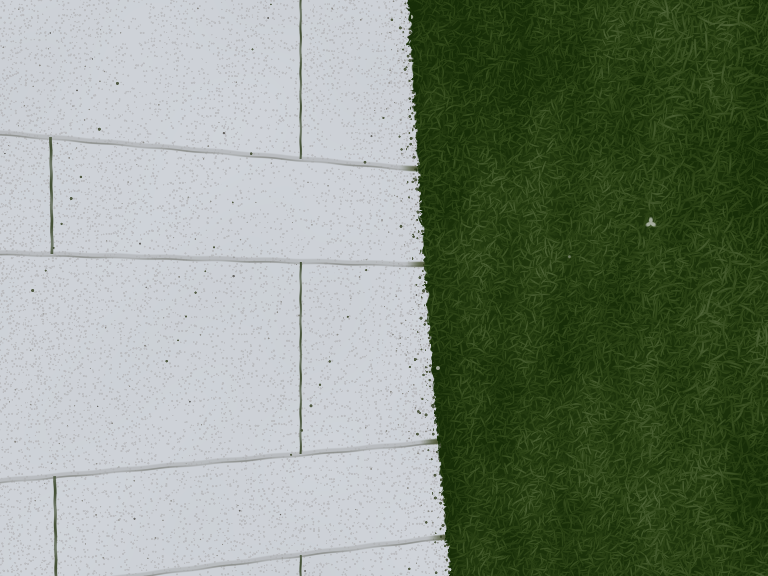
Reproduce this texture procedurally as a WebGL 1 fragment shader.

```glsl
precision highp float;
uniform vec2 u_resolution;

vec2 hash2(vec2 p) {
  vec2 k = vec2(dot(p, vec2(127.1, 311.7)), dot(p, vec2(269.5, 183.3)));
  return fract(sin(k) * 43758.5);
}

// One randomly placed dot per cell; density is the chance that it shows
float specks(vec2 p, float density, float radius, float soft) {
  vec2 cell = floor(p);
  float ink = 0.0;
  for (int j = -1; j <= 1; j++) {
    for (int i = -1; i <= 1; i++) {
      vec2 id = cell + vec2(float(i), float(j));
      vec2 h = hash2(id);
      float chance = hash2(id + 71.3).x;
      float r = radius * (0.5 + 0.5 * h.y);
      float dotInk = 1.0 - smoothstep(r - soft, r + soft, length(p - id - h));
      ink = max(ink, dotInk * step(chance, density));
    }
  }
  return ink;
}

// Short strokes scattered over a grid, each with its own tilt and brightness
float blades(vec2 p, float soft) {
  vec2 cell = floor(p);
  float light = 0.0;
  for (int j = -1; j <= 1; j++) {
    for (int i = -1; i <= 1; i++) {
      vec2 id = cell + vec2(float(i), float(j));
      vec2 h = hash2(id);
      vec2 g = hash2(id + 19.7);
      float angle = 0.75 + (g.x - 0.5) * 2.7;
      vec2 dir = vec2(cos(angle), sin(angle));
      vec2 rel = p - id - h;
      rel += vec2(-dir.y, dir.x) * dot(rel, dir) * dot(rel, dir) * (h.x - 0.5) * 0.6;
      float along = clamp(dot(rel, dir), -0.7, 0.7);
      float d = length(rel - dir * along);
      float stroke = 1.0 - smoothstep(0.03, 0.09 + soft, d);
      light = max(light, stroke * (0.25 + 0.75 * g.y) * (1.0 - 0.4 * abs(along)));
    }
  }
  return light;
}

float waves(vec2 p) {
  return (sin(p.x + 1.7 * sin(p.y * 0.7)) + sin(p.y * 1.3 + 1.4 * sin(p.x * 0.8 + 2.0))
    + 0.6 * sin(p.x * 2.3 - p.y * 1.9)) / 2.6;
}

vec3 paving(vec2 p, float lawn, float px) {
  float t = 1.0 - p.y;
  vec3 col = vec3(0.805, 0.822, 0.845) + 0.008 * waves(p * 9.0);

  // Stone grain, denser towards the left and the lawn
  float fringe = exp(min(lawn, 0.0) / 0.035);
  float worn = 0.24 + 0.08 * waves(p * 7.0 + 3.0) + 0.13 * exp(-p.x * 6.0);
  float grain = specks(p * 230.0, worn + 0.3 * fringe, 0.46, px * 115.0);
  col = mix(col, vec3(0.70, 0.70, 0.71), grain * 0.7);
  float grit = specks(p * 150.0 + 40.0, 0.012 + 0.45 * fringe * fringe, 0.24, px * 75.0);
  col = mix(col, vec3(0.47, 0.46, 0.43), grit * 0.75);
  col = mix(col, vec3(0.30, 0.29, 0.27), 0.8 * specks(p * 48.0, 0.018, 0.10, px * 24.0));

  // Sloping joints between the courses
  vec4 joints = vec4(0.231, 0.439, 0.835, 1.031) + vec4(0.086, 0.028, -0.09, -0.137) * p.x;
  joints.w += 0.012 * p.x * p.x;
  vec4 offs = t - joints + 0.0006 * sin(p.x * 70.0);
  float row = dot(step(0.0, offs), vec4(1.0));
  vec4 bands = 1.0 - smoothstep(0.0025, 0.0045 + px, abs(offs));
  vec4 lines = 1.0 - smoothstep(0.0002, 0.0008 + px, abs(offs - 0.003));
  float band = max(max(bands.x, bands.y), max(bands.z, bands.w));
  float line = max(max(lines.x, lines.y), max(lines.z, lines.w));
  col = mix(col, vec3(0.68, 0.69, 0.70), band * 0.65);
  col = mix(col, vec3(0.50, 0.51, 0.49), line * (0.45 + 0.25 * sin(p.x * 41.0 + row)));
  col = mix(col, vec3(0.25, 0.29, 0.14), band * smoothstep(-0.035, 0.0, lawn) * 0.8);

  // Mossy cross joints, staggered on alternate courses
  float odd = mod(row, 2.0);
  float crossX = mix(0.522, 0.090 + 0.012 * (t - 0.4), odd);
  float d = abs(p.x - crossX + 0.0004 * sin(p.y * 160.0));
  float gap = 1.0 - smoothstep(0.0006, 0.0012 + px, d - 0.0006 * odd);
  col = mix(col, vec3(0.25, 0.30, 0.19), gap * (0.82 + 0.15 * sin(p.y * 95.0)));
  return col;
}

vec3 grass(vec2 p, float lawn, float px) {
  float right = smoothstep(0.15, 0.55, lawn);
  float fine = blades(p * 112.0, px * 90.0);
  float medium = blades(p * 78.0 + 31.0, px * 62.0);
  float coarse = blades(p * 46.0 + 57.0, px * 36.0);
  float strokes = max(max(fine * 0.85, medium), coarse * (0.35 + 0.75 * right));

  // Broad patches, faint mowing stripes and the shaded border
  float tone = 0.42 + 0.10 * waves(p * 11.0) + 0.05 * sin(p.x * 62.0 + sin(p.y * 5.0));
  tone += 0.07 * waves(p * 37.0 + 5.0);
  tone -= 0.20 * exp(-max(lawn, 0.0) / 0.045);
  tone -= 0.16 * exp(-dot(p - vec2(0.83, 0.94), p - vec2(0.83, 0.94)) * 45.0);
  tone -= 0.20 * smoothstep(1.17, 1.34, p.x) * (0.6 + 0.4 * sin(p.y * 9.0 + 1.2));
  float shade = clamp(tone - 0.28 + strokes * (0.55 + 0.5 * tone), 0.0, 1.15);
  vec3 col = mix(vec3(0.09, 0.175, 0.03), vec3(0.18, 0.27, 0.09), min(shade * 2.0, 1.0));
  col = mix(col, vec3(0.30, 0.38, 0.21), max(shade * 2.0 - 1.0, 0.0));
  return mix(col, vec3(0.56, 0.59, 0.52), 0.7 * specks(p * 26.0 + 9.0, 0.012, 0.09, px * 20.0));
}

void main() {
  float px = 1.0 / u_resolution.y;
  vec2 p = gl_FragCoord.xy * px;
  float t = 1.0 - p.y;

  // Ragged lawn border, curving right as it descends
  float lawn = p.x - (0.708 + 0.052 * t + 0.021 * t * t);
  float ragged = lawn + 0.0022 * waves(p * 85.0) + 0.0018 * sin(p.y * 310.0 + 3.0 * sin(p.y * 47.0));
  ragged += 0.005 * (blades(p * 70.0, px * 50.0) - 0.3);
  float cover = smoothstep(-px, px, ragged);
  float crumbs = specks(p * 125.0 + 13.0, 0.75 * exp(min(lawn, 0.0) / 0.010), 0.34, px * 60.0);

  vec3 stone = mix(paving(p, lawn, px), vec3(0.20, 0.24, 0.12), crumbs * 0.8);
  vec3 col = mix(stone, grass(p, lawn, px), cover);

  // Pale petals along the border and one in the open lawn
  float petals = specks(p * 38.0 + 4.0, 0.16 * exp(-abs(lawn - 0.008) / 0.008), 0.15, px * 25.0);
  vec2 q = p - vec2(1.130, 0.613);
  float flower = 1.0 - smoothstep(0.004, 0.009, length(q) + 0.003 * sin(3.0 * atan(q.y, q.x + 0.0001)));
  col = mix(col, vec3(0.73, 0.75, 0.71), max(petals * cover, flower) * 0.85);
  gl_FragColor = vec4(col, 1.0);
}
```
